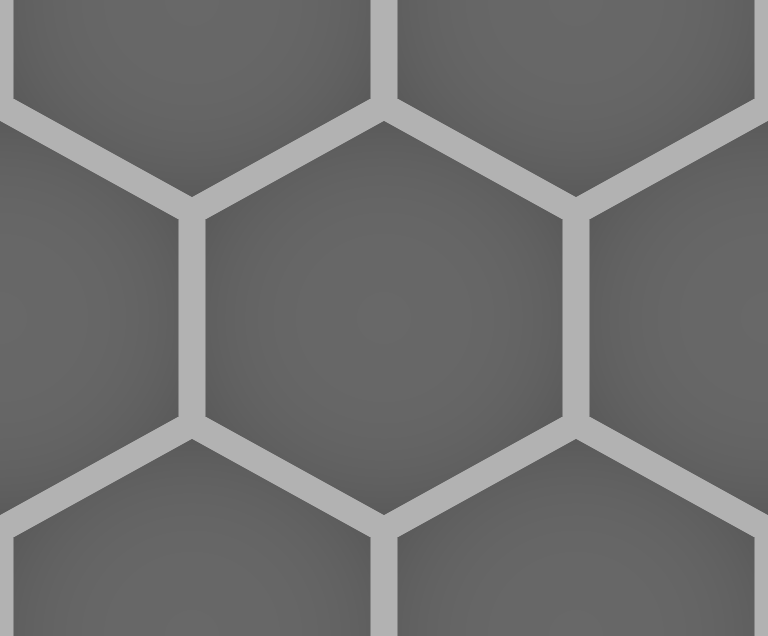
A Shadertoy shader for this pattern:

```glsl
// Hexagonal grey tiles with pale, even joints, two columns and two rows per canvas.
// Two offset rectangular lattices give the nearest hexagon centre; a hexagon
// distance draws the joint and a radial falloff darkens each tile to its rim.

const float ROOT3 = 1.7320508;
const vec2 LATTICE = vec2(1.0, ROOT3);   // one column wide, two rows high
const float COLUMNS = 2.0;
const float ROW_PAIRS = 1.0;
const float JOINT_WIDTH = 0.0703;        // in units of the hexagon width
const vec3 JOINT_COLOUR = vec3(0.70);
const vec3 TILE_CENTRE = vec3(0.406);
const vec3 TILE_RIM = vec3(0.356);

// Offset from the nearest point of a rectangular lattice
vec2 latticeOffset(vec2 p, vec2 origin) {
    return (fract((p - origin) / LATTICE + 0.5) - 0.5) * LATTICE;
}

// Offset from the nearest hexagon centre
vec2 hexOffset(vec2 p) {
    vec2 a = latticeOffset(p, vec2(0.0, 0.5 * ROOT3));
    vec2 b = latticeOffset(p, vec2(0.5, 0.0));
    return dot(a, a) < dot(b, b) ? a : b;
}

// Distance to the border of a pointy-topped hexagon of width 1, positive inside
float hexBorder(vec2 q) {
    q = abs(q);
    return 0.5 - max(q.x, dot(q, vec2(0.5, 0.5 * ROOT3)));
}

// Soft darkening from the middle of a tile outwards
vec3 tileColour(vec2 q) {
    float r = length(q) / 0.53;
    return mix(TILE_CENTRE, TILE_RIM, min(r * r * r, 1.0));
}

void mainImage(out vec4 fragColor, in vec2 fragCoord) {
    // Whole repeats on both axes keep the canvas edges continuous
    vec2 scale = LATTICE * vec2(COLUMNS, ROW_PAIRS) / iResolution.xy;
    vec2 q = hexOffset(fragCoord * scale);

    // Joint with an edge smoothed over one pixel
    float pixel = max(scale.x, scale.y);
    float inside = hexBorder(q) - 0.5 * JOINT_WIDTH;
    float tile = smoothstep(-0.5 * pixel, 0.5 * pixel, inside);

    fragColor = vec4(mix(JOINT_COLOUR, tileColour(q), tile), 1.0);
}
```
